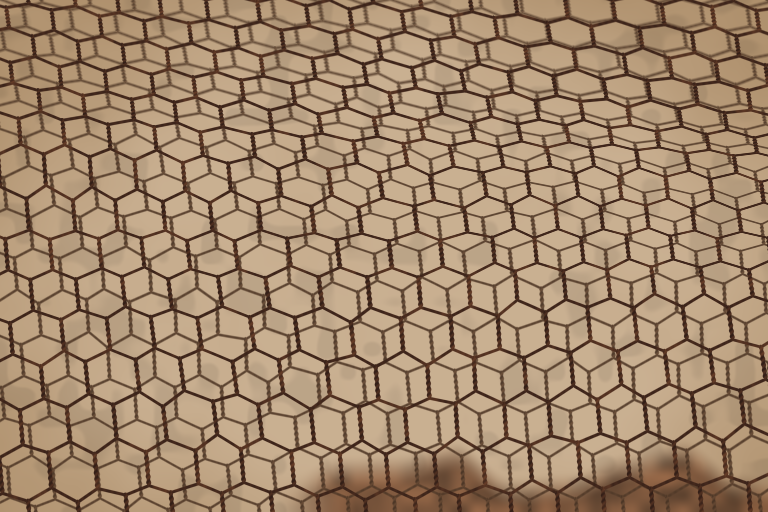
This pattern is drawn by a Shadertoy shader. Its source:

```glsl
const vec2 PITCH = vec2(0.094, 0.087);     // mesh spacing, canvas height = 1
const float FLAT_PITCH = 0.052;            // row spacing beyond the fold
const float FOLD_SOFT = 0.04;
const float TWIST_HALF = 0.37;             // half length of a twist, in rows
const float TWIST_RADIUS = 0.0044;
const float STRAND_RADIUS = 0.0029;
const float TWIST_TURNS = 5.5;
const float JITTER = 0.11;
const float BACK_SCALE = 1.06;
const vec2 FRONT_PHASE = vec2(-0.366, 0.164);
const vec2 BACK_PHASE = vec2(-0.95, 0.28);
const vec3 PAPER = vec3(0.79, 0.69, 0.57);
const vec3 OCHRE = vec3(0.68, 0.56, 0.42);
const vec3 DEBRIS = vec3(0.40, 0.26, 0.17);
const vec3 IRON = vec3(0.20, 0.12, 0.09);
const vec3 RUST = vec3(0.42, 0.25, 0.16);
const vec3 BACK_WIRE = vec3(0.33, 0.235, 0.165);

float hash(vec2 p) {
    vec3 q = fract(p.xyx * vec3(0.1031, 0.103, 0.0973));
    q += dot(q, q.yzx + 33.33);
    return fract((q.x + q.y) * q.z);
}

float noise(vec2 p) {
    vec2 i = floor(p), f = fract(p);
    f = f * f * (3.0 - 2.0 * f);
    return mix(mix(hash(i), hash(i + vec2(1, 0)), f.x),
               mix(hash(i + vec2(0, 1)), hash(i + vec2(1, 1)), f.x), f.y);
}

float fbm(vec2 p) {
    float sum = 0.0, amp = 0.5;
    for (int k = 0; k < 4; k++) {
        sum += amp * noise(p);
        p = p * 2.03 + 7.1;
        amp *= 0.5;
    }
    return sum;
}

// Centre of the twist at column i of row j, in mesh units
vec2 twistCentre(float i, float j, float seed) {
    vec2 id = vec2(i, j) + seed;
    vec2 wobble = vec2(hash(id), hash(id + 57.0)) - 0.5;
    return vec2(i + 0.5 * mod(j, 2.0), j) + JITTER * wobble;
}

// x: distance, y: position along the segment, z: signed side
vec3 segment(vec2 p, vec2 a, vec2 b) {
    vec2 pa = p - a, ba = b - a;
    float h = clamp(dot(pa, ba) / dot(ba, ba), 0.0, 1.0);
    float side = (pa.x * ba.y - pa.y * ba.x) / length(ba);
    return vec3(length(pa - ba * h), h, side);
}

// Bent mesh; x: signed distance to the wire, y: light on the strands
vec2 wireMesh(vec2 p, vec2 phase, float seed) {
    // Rows flatten above a sloping fold
    float t = p.y - 0.25 - p.x * mix(0.07, -0.03, smoothstep(0.2, 0.6, p.y));
    float root = sqrt(t * t + FOLD_SOFT * FOLD_SOFT);
    float extra = 1.0 / FLAT_PITCH - 1.0 / PITCH.y;
    float density = 1.0 / PITCH.y + extra * 0.5 * (1.0 - t / root);
    float v = t / PITCH.y - extra * 0.5 * (root - t) + phase.y;
    v += 0.35 * (noise(p * 2.6 + seed) - 0.5);
    float u = p.x / PITCH.x - 0.08 * v + phase.x;
    u += 0.35 * (noise(p * 2.2 + seed + 20.0) - 0.5);

    vec2 q = vec2(u, v), size = vec2(PITCH.x, 1.0 / density);
    vec2 tip = vec2(0.0, TWIST_HALF);
    vec2 best = vec2(1.0, 0.0);
    float row = floor(v + 0.5);
    for (int dj = -1; dj <= 0; dj++) {
        float j = row + float(dj), odd = mod(j, 2.0);
        float column = floor(u - 0.5 * odd + 0.5);
        for (int di = -1; di <= 1; di++) {
            float i = column + float(di);
            vec2 c = twistCentre(i, j, seed) - q;

            // Twisted pair
            vec3 s = segment(vec2(0), (c - tip) * size, (c + tip) * size);
            float turn = s.y * TWIST_TURNS * 6.2832;
            float d = s.x - TWIST_RADIUS * (0.92 + 0.16 * cos(turn));
            float lit = sin(turn + 1.8 * s.z / TWIST_RADIUS);
            if (d < best.x) best = vec2(d, lit);

            // Single strands to the row below
            for (int k = 0; k < 2; k++) {
                vec2 e = twistCentre(i + odd - float(k), j + 1.0, seed) - q;
                s = segment(vec2(0), (c + tip) * size, (e - tip) * size);
                d = s.x - STRAND_RADIUS;
                if (d < best.x) best = vec2(d, 0.3 * cos(s.y * 25.0));
            }
        }
    }
    return best;
}

vec3 backdrop(vec2 p) {
    float edge = length((p - vec2(0.78, 0.56)) * vec2(0.85, 1.25));
    float shade = smoothstep(0.4, 0.95, edge) + 0.5 * (fbm(p * 5.0) - 0.45);
    vec3 col = mix(PAPER, OCHRE, clamp(shade, 0.0, 1.0));
    col *= 1.0 - 0.07 * smoothstep(0.62, 0.8, noise(p * 22.0));
    // Blurred rubble along the lower right
    float top = 0.96 - 0.09 * noise(vec2(p.x * 9.0, 3.0));
    float rubble = smoothstep(top - 0.02, top + 0.05, p.y) * smoothstep(0.52, 0.68, p.x);
    return mix(col, DEBRIS * (0.7 + 0.7 * noise(p * 30.0)), 0.85 * rubble);
}

void mainImage(out vec4 fragColor, in vec2 fragCoord) {
    vec2 p = fragCoord / iResolution.y;
    p.y = 1.0 - p.y;
    float pixel = 0.7 / iResolution.y;
    float far = smoothstep(0.4, 0.0, p.y);
    vec3 col = backdrop(p);

    // Rear sheet, softly out of focus
    float soft = max(pixel, 0.0018 + 0.0016 * far);
    vec2 rear = wireMesh(p * BACK_SCALE, BACK_PHASE, 31.0);
    float cover = 1.0 - smoothstep(-soft, soft, rear.x / BACK_SCALE + 0.0004);
    col = mix(col, BACK_WIRE * (1.0 + 0.15 * rear.y), cover * mix(0.92, 0.8, far));

    // Front sheet, with rust
    soft = max(pixel, 0.0008 + 0.001 * far);
    vec2 front = wireMesh(p, FRONT_PHASE, 5.0);
    float rust = smoothstep(0.45, 0.85, noise(p * 38.0)) * 0.4;
    vec3 metal = mix(IRON, RUST, clamp(rust + 0.22 + 0.25 * front.y, 0.0, 1.0));
    col = mix(col, metal, 1.0 - smoothstep(-soft, soft, front.x));
    fragColor = vec4(col, 1.0);
}
```
